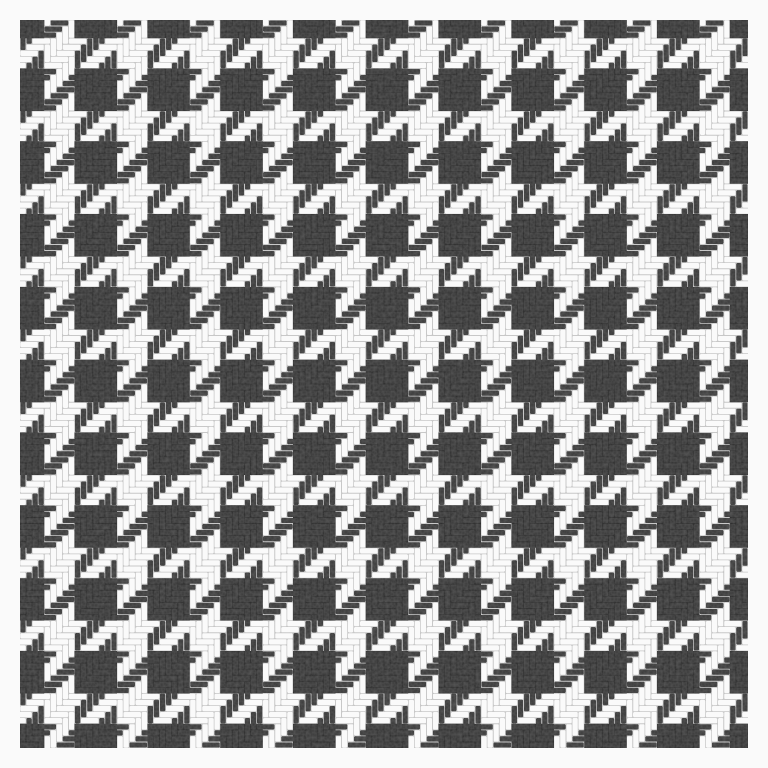
Give the GLSL for this pattern, as a three.js fragment shader.

```glsl
varying vec2 vUv;

vec2 hash2(vec2 p) {
  return fract(sin(vec2(dot(p, vec2(127.1, 311.7)), dot(p, vec2(269.5, 183.3)))) * 4375.85);
}

// Distance to the nearest scattered point
float cellular(vec2 p) {
  float nearest = 2.0;
  for (int y = -1; y <= 1; y++) {
    for (int x = -1; x <= 1; x++) {
      vec2 cell = floor(p) + vec2(x, y);
      nearest = min(nearest, distance(p, cell + hash2(cell)));
    }
  }
  return nearest;
}

float roundedBox(vec2 p, vec2 halfSize, float radius) {
  vec2 q = abs(p) - halfSize + radius;
  return length(max(q, 0.0)) + min(max(q.x, q.y), 0.0) - radius;
}

// Five light threads among every twelve, the rest dark
float threadTone(float index) {
  float k = mod(index, 12.0);
  return k > 3.5 && k < 8.5 ? 0.98 : 0.28;
}

// Three-over-three twill, p counted in threads
float weave(vec2 p) {
  vec2 id = floor(p), f = p - id;
  float warp = threadTone(id.x), weft = threadTone(id.y);
  float phase = mod(id.x - id.y + 0.5, 6.0) - 0.5;
  bool warpOnTop = phase > 2.5;

  // Position inside the float: along its length, then across it
  vec2 local = warpOnTop ? vec2(5.0 - phase + f.y, f.x) : vec2(phase + f.x, f.y);
  float d = roundedBox(local - vec2(1.5, 0.5), vec2(1.44, 0.43), 0.2);
  float gap = max(warp, weft) * 0.8;
  return d > 0.0 ? gap : (warpOnTop ? warp : weft);
}

float fabric(vec2 uv) {
  vec2 cloth = (uv - 0.026) / 0.948;
  bool inside = all(greaterThan(cloth, vec2(0.0))) && all(lessThan(cloth, vec2(1.0)));
  return inside ? weave(cloth * 120.0) : 0.98;
}

void main() {
  // Average a small grid of samples to smooth the edges
  vec2 footprint = fwidth(vUv);
  float tone = 0.0;
  for (int y = 0; y < 4; y++) {
    for (int x = 0; x < 4; x++) {
      tone += fabric(vUv + footprint * ((vec2(x, y) + 0.5) / 4.0 - 0.5)) / 16.0;
    }
  }

  // Faint fibre grain, visible on the dark yarn only
  float grain = cellular(vUv * 230.0) - 0.45;
  tone += grain * 0.08 * smoothstep(0.9, 0.3, tone);

  gl_FragColor = vec4(vec3(tone), 1.0);
}
```
